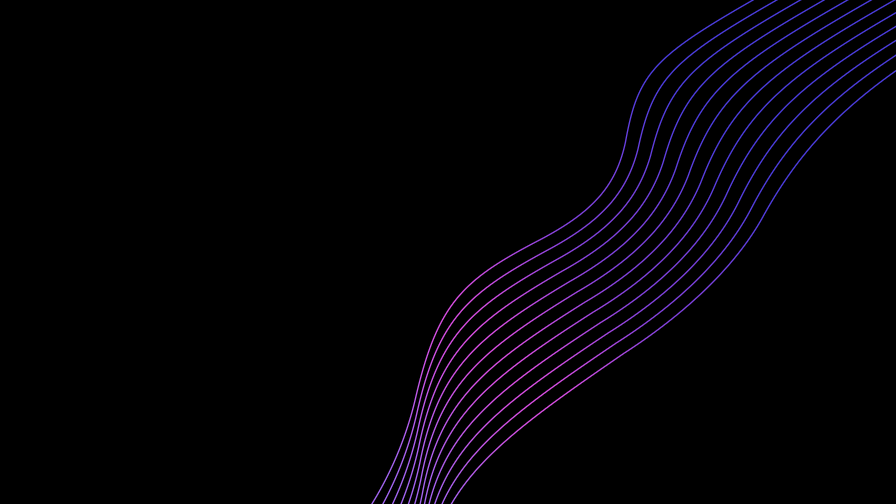
Give the GLSL for this background, as a WebGL 1 fragment shader.

```glsl
precision highp float;
// A ribbon of thin neon strands that winds from the bottom centre to the
// top right over black. Each strand is a blend of two boundary curves made of
// cubic Bezier sections; its height is solved by bisection to get a distance.

uniform vec2 u_resolution;

const int STRANDS = 12;
const int BISECTIONS = 12;
const float LINE_WIDTH = 0.0027;   // in canvas heights
const float FAR = 10.0;

// Colours along the rising diagonal, and where each one sits (x + y)
const vec3 ORCHID = vec3(0.64, 0.40, 0.95);
const vec3 MAGENTA = vec3(0.86, 0.31, 0.90);
const vec3 VIOLET = vec3(0.50, 0.26, 0.88);
const vec3 INDIGO = vec3(0.30, 0.24, 0.88);
const vec4 COLOUR_STOPS = vec4(0.80, 1.28, 1.75, 2.20);

// Knots shared by neighbouring sections, in canvas heights
const vec2 LEFT_START = vec2(0.671, -0.088);
const vec2 LEFT_LOW = vec2(0.824, 0.208);
const vec2 LEFT_MID = vec2(1.069, 0.523);
const vec2 LEFT_HIGH = vec2(1.241, 0.718);
const vec2 LEFT_END = vec2(1.667, 1.097);
const vec2 RIGHT_START = vec2(0.741, -0.412);
const vec2 RIGHT_LOW = vec2(0.850, -0.134);
const vec2 RIGHT_MID = vec2(1.238, 0.299);
const vec2 RIGHT_HIGH = vec2(1.516, 0.574);
const vec2 RIGHT_END = vec2(1.968, 0.977);

vec2 bezier(vec2 a, vec2 b, vec2 c, vec2 d, float s) {
  float r = 1.0 - s;
  return r * r * r * a + 3.0 * r * s * (r * b + s * c) + s * s * s * d;
}

vec2 bezierTangent(vec2 a, vec2 b, vec2 c, vec2 d, float s) {
  float r = 1.0 - s;
  return r * r * (b - a) + 2.0 * r * s * (c - b) + s * s * (d - c);
}

// Distance to one rising section, or FAR outside its span of heights
float sectionDistance(vec2 p, vec2 a, vec2 b, vec2 c, vec2 d) {
  if (p.y < a.y || p.y >= d.y) return FAR;
  float low = 0.0;
  float high = 1.0;
  for (int i = 0; i < BISECTIONS; i++) {
    float middle = 0.5 * (low + high);
    if (bezier(a, b, c, d, middle).y < p.y) low = middle;
    else high = middle;
  }
  float s = 0.5 * (low + high);
  vec2 offset = p - bezier(a, b, c, d, s);
  vec2 along = normalize(bezierTangent(a, b, c, d, s));
  return abs(offset.x * along.y - offset.y * along.x);
}

// Distance to the strand at blend t: 0 is the left boundary, 1 the right
float strandDistance(vec2 p, float t) {
  vec2 start = mix(LEFT_START, RIGHT_START, t);
  vec2 lowKnot = mix(LEFT_LOW, RIGHT_LOW, t);
  vec2 midKnot = mix(LEFT_MID, RIGHT_MID, t);
  vec2 highKnot = mix(LEFT_HIGH, RIGHT_HIGH, t);
  vec2 end = mix(LEFT_END, RIGHT_END, t);

  float dist = sectionDistance(p, start,
    mix(vec2(0.745, -0.009), vec2(0.787, -0.343), t),
    mix(vec2(0.799, 0.102), vec2(0.829, -0.255), t), lowKnot);
  dist = min(dist, sectionDistance(p, lowKnot,
    mix(vec2(0.868, 0.398), vec2(0.875, 0.046), t),
    mix(vec2(0.917, 0.444), vec2(1.005, 0.139), t), midKnot));
  dist = min(dist, sectionDistance(p, midKnot,
    mix(vec2(1.176, 0.579), vec2(1.345, 0.368), t),
    mix(vec2(1.222, 0.630), vec2(1.456, 0.463), t), highKnot));
  return min(dist, sectionDistance(p, highKnot,
    mix(vec2(1.271, 0.884), vec2(1.609, 0.741), t),
    mix(vec2(1.308, 0.896), vec2(1.727, 0.843), t), end));
}

// Share of a pixel's width that the line covers
float lineCoverage(float dist, float pixel) {
  float halfLine = 0.5 * LINE_WIDTH;
  float halfPixel = 0.5 * pixel;
  float overlap = min(dist + halfPixel, halfLine) - max(dist - halfPixel, -halfLine);
  return clamp(overlap / pixel, 0.0, 1.0);
}

vec3 strandColour(vec2 p) {
  float diagonal = p.x + p.y;
  vec3 colour = mix(ORCHID, MAGENTA, smoothstep(COLOUR_STOPS.x, COLOUR_STOPS.y, diagonal));
  colour = mix(colour, VIOLET, smoothstep(COLOUR_STOPS.y, COLOUR_STOPS.z, diagonal));
  return mix(colour, INDIGO, smoothstep(COLOUR_STOPS.z, COLOUR_STOPS.w, diagonal));
}

void main() {
  vec2 p = gl_FragCoord.xy / u_resolution.y;
  float pixel = 1.0 / u_resolution.y;

  float coverage = 0.0;
  for (int i = 0; i < STRANDS; i++) {
    float t = float(i) / float(STRANDS - 1);
    coverage = max(coverage, lineCoverage(strandDistance(p, t), pixel));
  }
  gl_FragColor = vec4(strandColour(p) * coverage, 1.0);
}
```
